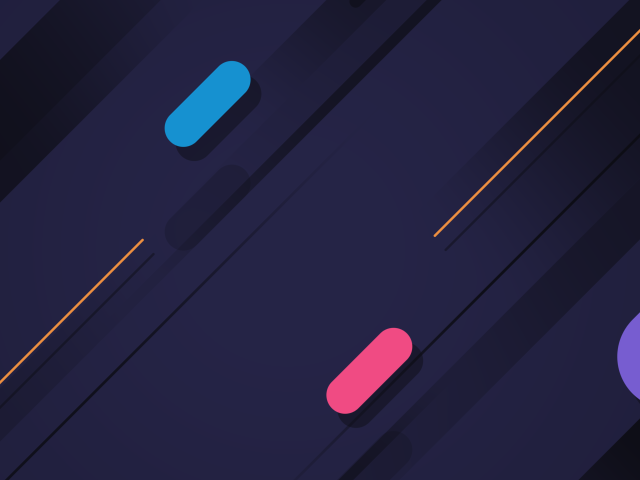
Give the GLSL for this background, as a Shadertoy shader.

```glsl
// Diagonal night-blue backdrop: dark 45-degree strips that fade along their
// length, hairlines, and bright capsules that cast offset shadows.
// Strips use coordinates across/along the diagonal; shapes use distances.

#define NAVY   vec3(0.145, 0.140, 0.275)
#define INK    vec3(0.050, 0.050, 0.080)
#define BLUE   vec3(0.085, 0.570, 0.815)
#define PINK   vec3(0.940, 0.295, 0.515)
#define ORANGE vec3(0.930, 0.560, 0.250)
#define VIOLET vec3(0.465, 0.365, 0.815)
#define SHADOW_OFFSET vec2(0.0226, -0.0295)
#define SHADOW_ALPHA  0.48
#define PILL_RADIUS   0.039
#define LINE_RADIUS   0.0026

float pixel; // one pixel in units of the canvas height

// Distance to a capsule running up and right at 45 degrees from start
float capsule(vec2 p, vec2 start, float run, float radius) {
    vec2 q = p - start;
    float t = clamp(0.5 * (q.x + q.y), 0.0, run);
    return length(q - t) - radius;
}

float cover(float dist) {
    return 1.0 - smoothstep(-0.7 * pixel, 0.7 * pixel, dist);
}

// Coverage of the strip between two diagonals
float strip(float across, float lo, float hi) {
    return cover((abs(across - 0.5 * (lo + hi)) - 0.5 * (hi - lo)) * 0.7071);
}

float rise(float a, float b, float x) { return smoothstep(a, b, x); }
float fall(float a, float b, float x) { return 1.0 - smoothstep(a, b, x); }

void darken(inout vec3 color, float amount) {
    color = mix(color, INK, amount);
}

// Bright capsule above its own shadow
void paint(inout vec3 color, vec2 p, vec2 start, float run, float radius, vec3 tint) {
    float shadow = capsule(p - SHADOW_OFFSET, start, run, radius);
    darken(color, SHADOW_ALPHA * cover(shadow));
    color = mix(color, tint, cover(capsule(p, start, run, radius)));
}

void mainImage(out vec4 fragColor, in vec2 fragCoord) {
    pixel = 1.0 / iResolution.y;
    vec2 p = fragCoord * pixel;
    float across = p.x + 1.0 - p.y;
    float along = p.x - 1.0 + p.y;

    // Base with a broad, faint central glow
    vec3 color = NAVY * (1.0 - 0.13 * rise(0.15, 0.9, length(p - vec2(0.6, 0.48))));

    // Upper-left strips
    darken(color, 0.72 * strip(across, 0.125, 0.422) * fall(-0.35, 0.5, along));
    darken(color, 0.35 * strip(across, 0.125, 0.335) * fall(0.0, 0.9, along));

    // Strips left of the centre
    darken(color, 0.50 * strip(across, 0.680, 0.805) * rise(0.2, 0.8, along));
    darken(color, 0.25 * strip(across, 0.805, 0.920) * rise(-0.1, 0.8, along));
    darken(color, 0.60 * strip(across, 0.889, 0.920) * rise(-0.5, 0.5, along));
    darken(color, 0.25 * strip(across, 0.809, 0.920) * fall(-0.9, -0.1, along));

    // Wide strips on the right
    darken(color, 0.68 * strip(across, 1.311, 1.705) * rise(0.4, 1.2, along));
    darken(color, 0.45 * strip(across, 1.705, 1.832) * rise(0.0, 0.95, along));
    darken(color, 0.20 * strip(across, 1.705, 1.832) * rise(-0.5, 0.1, along));
    darken(color, 0.55 * strip(across, 1.705, 1.736) * fall(-0.3, 0.2, along));

    // Lower-right corner
    darken(color, strip(across, 2.205, 3.0) * mix(0.6, 0.95, rise(0.1, 0.45, along)));

    // Dark hairlines
    darken(color, 0.85 * strip(across, 1.010, 1.018) * fall(-0.7, 0.6, along));
    darken(color, 0.95 * strip(across, 1.611, 1.619) * rise(-0.7, 0.5, along));

    // Faint capsules and a small dark tip at the top
    darken(color, 0.22 * cover(capsule(p, vec2(0.382, 0.517), 0.101, PILL_RADIUS)));
    darken(color, 0.22 * cover(capsule(p, vec2(0.719, -0.038), 0.101, PILL_RADIUS)));
    darken(color, 0.60 * cover(capsule(p, vec2(0.741, 0.997), 0.1, 0.013)));

    // Bright lines, pills and the large round end at the right
    paint(color, p, vec2(0.0, 0.203) - 0.1, 0.397, LINE_RADIUS, ORANGE);
    paint(color, p, vec2(0.906, 0.509), 0.6, LINE_RADIUS, ORANGE);
    paint(color, p, vec2(0.382, 0.733), 0.101, PILL_RADIUS, BLUE);
    paint(color, p, vec2(0.719, 0.177), 0.101, PILL_RADIUS, PINK);
    paint(color, p, vec2(1.395, 0.257), 0.3, 0.109, VIOLET);

    fragColor = vec4(color, 1.0);
}
```
